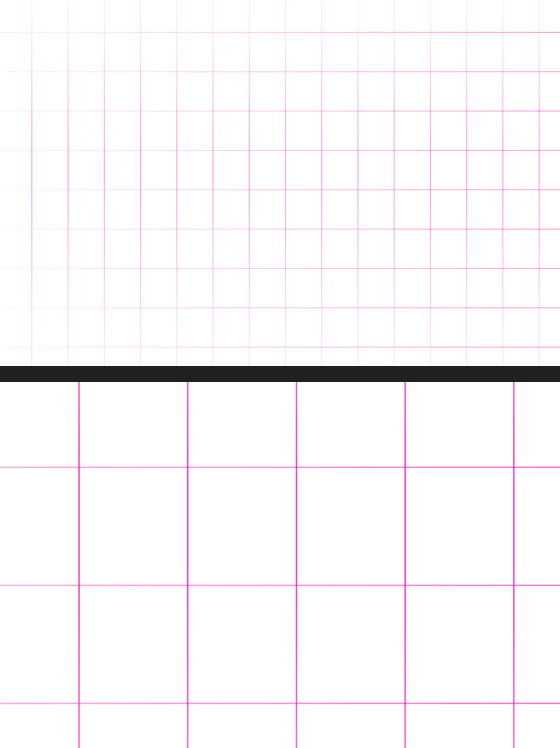
Top: the whole. Bottom: its middle third, enlarged.
Reproduce this pattern procedurally as a Shadertoy shader.

```glsl
// Draws a fine pink grid of 15 upright and 9 level rules on white paper.
// Each rule is a tent-filtered stripe repeated by rounding; upright rules
// fade toward top and bottom, level rules fade toward the left.

const vec3 PAPER = vec3(1.0);
const vec3 INK = vec3(0.97, 0.05, 0.65);

// Lengths are fractions of the canvas height.
const vec2 PITCH = vec2(0.0990, 0.1075);
const vec2 FIRST_RULE = vec2(0.0870, 0.0515);
const float RULE_WIDTH = 0.00115;

// Signed distance to the nearest rule of a repeating set.
float ruleDistance(float x, float first, float pitch) {
    float t = x - first;
    return t - pitch * round(t / pitch);
}

// Running integral of a unit tent that spans -1 to 1.
float tentIntegral(float x) {
    x = clamp(x, -1.0, 1.0);
    return 0.5 + x - 0.5 * x * abs(x);
}

// Stripe centred at distance d, smoothed by a tent two pixels wide.
float stripeCoverage(float d, float width, float pixel) {
    return tentIntegral((0.5 * width - d) / pixel)
         - tentIntegral((-0.5 * width - d) / pixel);
}

// Upright rules: strongest a little above the middle, pale at both ends.
float uprightFade(float v) {
    float below = mix(0.30, 1.0, smoothstep(0.0, 0.54, v));
    float above = mix(1.0, 0.20, smoothstep(0.54, 1.0, v));
    return min(below, above);
}

// Level rules: nearly invisible at the left, strong at the right.
float levelFade(float u) {
    return mix(0.10, 1.0, u);
}

// Slight change of ink strength from rule to rule.
float ruleStrength(float x, float first, float pitch) {
    float index = round((x - first) / pitch);
    return 0.97 + 0.03 * sin(index * 2.4 + 0.7);
}

void mainImage(out vec4 fragColor, in vec2 fragCoord) {
    vec2 uv = fragCoord / iResolution.xy;
    vec2 p = fragCoord / iResolution.y;
    float pixel = 1.0 / iResolution.y;

    // Coverage of each set of rules
    float upright = stripeCoverage(ruleDistance(p.x, FIRST_RULE.x, PITCH.x), RULE_WIDTH, pixel);
    float level = stripeCoverage(ruleDistance(p.y, FIRST_RULE.y, PITCH.y), RULE_WIDTH, pixel);

    // Fades and small variation
    upright *= uprightFade(uv.y) * ruleStrength(p.x, FIRST_RULE.x, PITCH.x);
    level *= levelFade(uv.x) * ruleStrength(p.y, FIRST_RULE.y, PITCH.y);

    // Layer both sets of translucent ink over the paper
    float ink = 1.0 - (1.0 - upright) * (1.0 - level);
    fragColor = vec4(mix(PAPER, INK, ink), 1.0);
}
```
